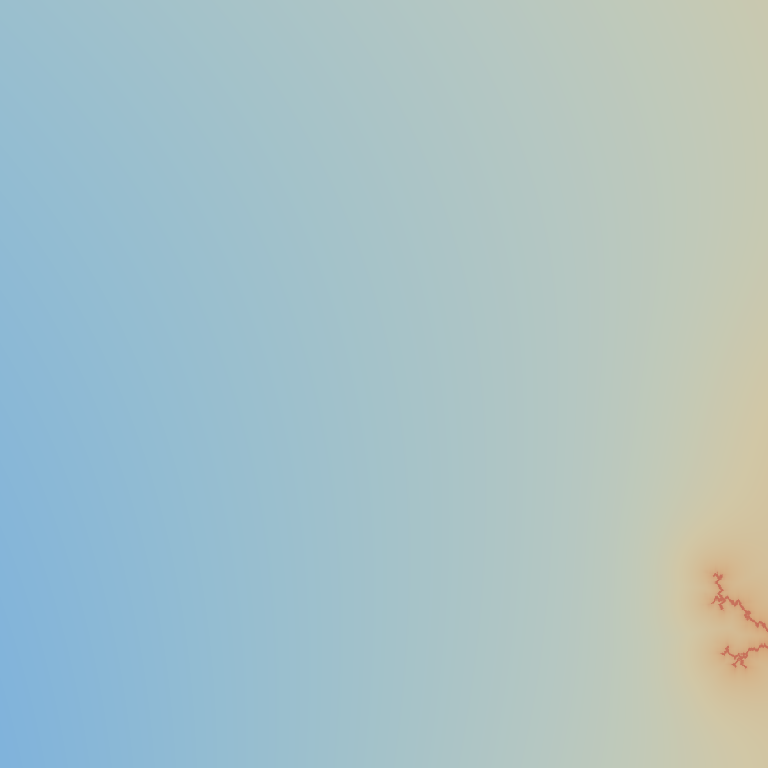
Write a WebGL 2 fragment shader that draws this background.

```glsl
#version 300 es
precision highp float;
// Soft blue-to-sand gradient with a small glowing red fractal branch at the right edge.

uniform vec2 u_resolution;
out vec4 fragColor;

const vec3 BRANCH_RED = vec3(0.77, 0.40, 0.33);

// Colour stops: rgb and the level at which each is reached
const int STOPS = 8;
const vec4 PALETTE[STOPS] = vec4[STOPS](
    vec4(0.50, 0.70, 0.86, 0.50), vec4(0.58, 0.74, 0.82, 0.58),
    vec4(0.64, 0.76, 0.79, 0.64), vec4(0.71, 0.78, 0.76, 0.71),
    vec4(0.76, 0.79, 0.72, 0.76), vec4(0.82, 0.78, 0.65, 0.82),
    vec4(0.84, 0.68, 0.50, 0.95), vec4(0.80, 0.53, 0.40, 1.06));

// Main bends of the branch, from the upper tip through the fork to the lower tip
const int BENDS = 10;
const vec2 BRANCH[BENDS] = vec2[BENDS](
    vec2(0.934, 0.247), vec2(0.940, 0.222), vec2(0.966, 0.212), vec2(0.977, 0.193),
    vec2(1.000, 0.182), vec2(1.012, 0.171), vec2(1.000, 0.160), vec2(0.979, 0.154),
    vec2(0.963, 0.143), vec2(0.948, 0.150));

vec3 paletteColor(float level) {
    vec3 color = PALETTE[0].rgb;
    for (int i = 1; i < STOPS; i++) {
        float low = PALETTE[i - 1].w;
        float blend = clamp((level - low) / (PALETTE[i].w - low), 0.0, 1.0);
        color = mix(color, PALETTE[i].rgb, blend);
    }
    return color;
}

float segmentDistance(vec2 p, vec2 a, vec2 b) {
    vec2 ab = b - a;
    float along = clamp(dot(p - a, ab) / dot(ab, ab), 0.0, 1.0);
    return length(p - a - ab * along);
}

// Two short twigs opening around a given angle
float twigDistance(vec2 p, vec2 node, float angle, float spread, float size) {
    float d = 1.0;
    for (float side = -1.0; side < 2.0; side += 2.0) {
        float a = angle + side * spread;
        d = min(d, segmentDistance(p, node, node + size * vec2(cos(a), sin(a))));
    }
    return d;
}

// Layered sines that make the strokes jagged
vec2 jitter(vec2 p, float amplitude, float frequency) {
    vec2 offset = vec2(0.0);
    for (int i = 0; i < 3; i++) {
        offset += amplitude * sin(frequency * p.yx + vec2(1.0, 2.6) * float(i + 1));
        amplitude *= 0.5;
        frequency *= 2.1;
    }
    return offset;
}

float branchDistance(vec2 p) {
    float d = 1.0;
    for (int i = 1; i < BENDS; i++) {
        d = min(d, segmentDistance(p, BRANCH[i - 1], BRANCH[i]));
    }
    d = min(d, twigDistance(p, BRANCH[0], 1.6, 0.8, 0.006));
    d = min(d, twigDistance(p, BRANCH[1], -2.14, 0.6, 0.013));
    d = min(d, twigDistance(p, BRANCH[8], -1.53, 0.6, 0.011));
    return min(d, twigDistance(p, BRANCH[9], 2.6, 0.7, 0.005));
}

// Broad curved gradient, bowed between its lower and upper edges
float baseLevel(vec2 p) {
    float leftEdge = 0.50 + 0.06 * p.y + 0.045 * p.y * p.y;
    float slope = mix(0.26, 0.15, p.y);
    float curve = mix(0.06, 0.035, p.y);
    return leftEdge + p.x * (slope + curve * p.x - 0.08 * p.y * (1.0 - p.y));
}

float softGlow(vec2 p, vec2 center, float spread) {
    vec2 q = p - center;
    return exp(-dot(q, q) / spread);
}

void main() {
    vec2 p = gl_FragCoord.xy / u_resolution;
    float pixel = 1.0 / min(u_resolution.x, u_resolution.y);

    // Background level, warmed at the right edge and around the branch
    float level = baseLevel(p);
    level += 0.06 * softGlow(p, vec2(1.1, 0.4), 0.05);
    level += 0.15 * exp(-branchDistance(p) / 0.045);
    vec3 color = paletteColor(level);

    // Jagged branch with a thin halo
    float d = branchDistance(p + jitter(p, 0.0022, 420.0));
    float stroke = 1.0 - smoothstep(0.0015 - pixel * 0.5, 0.0022 + pixel, d);
    float halo = 0.3 * exp(-d / 0.005);
    color = mix(color, BRANCH_RED, max(0.85 * stroke, halo));

    fragColor = vec4(color, 1.0);
}
```
